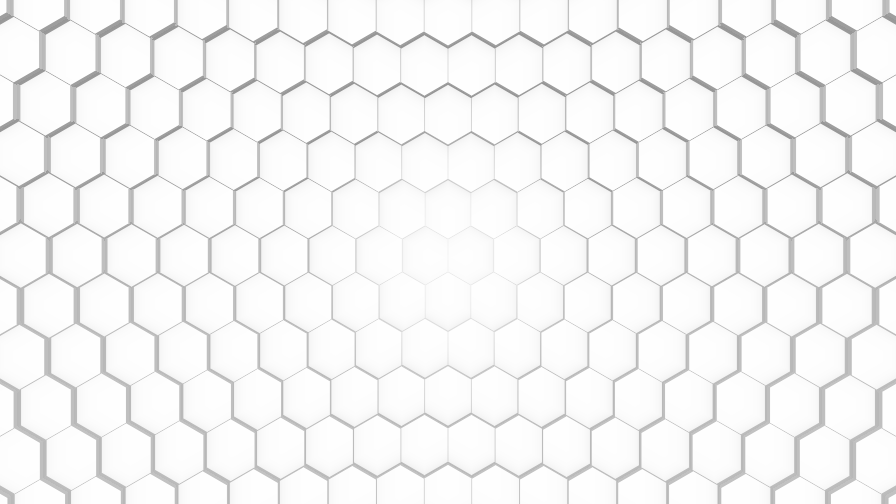
Reproduce this background procedurally as a Shadertoy shader.

```glsl
#define TILE vec2(0.0903, 0.0910)
#define CENTER_Y -0.007
#define LIFT 0.155
#define LIFT_POWER 1.5
#define SEAM 0.0006
#define SHADOW_REACH 0.011
#define SHADOW_GAIN 6.0
#define TOP_TONE 0.995
#define SIDE_TONE 0.75
#define UPPER_TONE 0.62
#define LOWER_TONE 0.76

// Magnification of a tile: outer tiles stand closer to the viewer
float tileScale(vec2 p) {
    return 1.0 + LIFT * pow(length(p - vec2(0.0, -0.012)), LIFT_POWER);
}

// Distances to the upright (x) and slanted (y) sides of a hexagon
vec2 hexSides(vec2 p) {
    const vec2 slantNormal = vec2(0.5, 0.8660254);
    p = abs(p);
    return vec2(p.x - 0.5 * TILE.x,
                dot(p - TILE * vec2(0.25, 0.5), slantNormal));
}

// Center of a tile; alternate rows shift by half a tile
vec2 tileCenter(vec2 p, vec2 offset) {
    float row = floor(p.y / TILE.y + 0.5) + offset.y;
    float shift = 0.5 - 0.5 * mod(row, 2.0);
    float column = floor(p.x / TILE.x - shift + 0.5) + offset.x;
    return vec2(column + shift, row) * TILE;
}

void mainImage(out vec4 fragColor, in vec2 fragCoord) {
    vec2 p = (fragCoord - 0.5 * iResolution.xy) / iResolution.y;
    p.y -= CENTER_Y;
    float pixel = 1.0 / iResolution.y;
    float radius = length(p);
    vec2 ground = p / tileScale(p);

    // Nearest raised top face
    float nearest = 1.0, nearestScale = 1.0, upright = 0.0;
    for (int j = -1; j <= 1; j++)
    for (int i = -1; i <= 1; i++) {
        vec2 center = tileCenter(ground, vec2(i, j));
        float scale = tileScale(center);
        vec2 sides = hexSides(p / scale - center) * scale;
        float dist = max(sides.x, sides.y);
        if (dist < nearest) {
            nearest = dist;
            nearestScale = scale;
            upright = step(sides.y, sides.x);
        }
    }

    // Soft contact shadow below taller neighbors
    float shadow = 0.0;
    for (int j = -1; j <= 1; j++)
    for (int i = -1; i <= 1; i++) {
        vec2 center = tileCenter(ground, vec2(i, j));
        float scale = tileScale(center);
        vec2 sides = hexSides(p / scale - center) * scale;
        float dist = max(max(sides.x, sides.y), 0.0);
        float rise = max(scale - nearestScale, 0.0);
        shadow = max(shadow, rise * exp(-dist / SHADOW_REACH));
    }
    shadow *= SHADOW_GAIN;

    // Walls show in the gaps between top faces, fading toward the middle
    float slantTone = mix(LOWER_TONE, UPPER_TONE, smoothstep(-0.2, 0.25, p.y));
    float wallTone = mix(slantTone, SIDE_TONE, upright) - 0.5 * shadow;
    wallTone = mix(TOP_TONE, wallTone, mix(0.3, 1.0, smoothstep(0.05, 0.32, radius)));
    float wall = smoothstep(-0.6 * pixel, 0.6 * pixel, nearest + SEAM);

    float tone = mix(TOP_TONE - shadow, wallTone, wall);
    fragColor = vec4(vec3(tone), 1.0);
}
```
